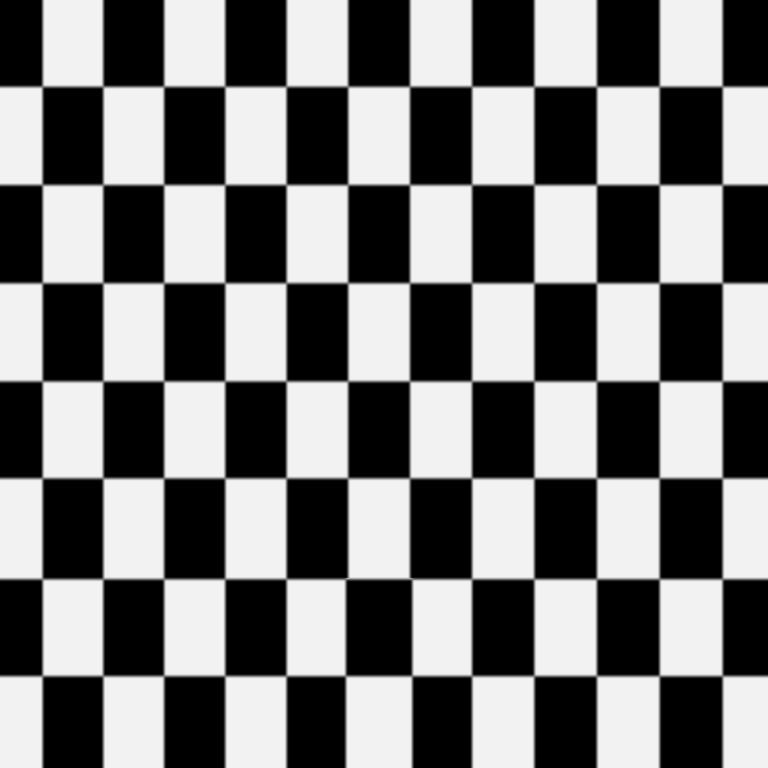
Reproduce this pattern procedurally as a WebGL 1 fragment shader.

```glsl
precision highp float;
// Checkerboard of tall black and off-white cells with soft grey borders.
// Each axis yields a signed square wave; their product picks the cell colour.
// Columns widen slowly to the right, and a few edges stray from the grid.

uniform vec2 u_resolution;

const vec3 INK = vec3(0.0);
const vec3 PAPER = vec3(0.95);

// Column edges lie at START + STEP * n + GROWTH * n * n
const float COLUMN_START = 0.0556;
const float COLUMN_STEP = 0.07878;
const float COLUMN_GROWTH = 0.000156;

const float ROW_START = 0.1195;
const float ROW_STEP = 0.1279;

// Half widths of the blurred borders
const float COLUMN_BLUR = 0.0032;
const float ROW_BLUR = 0.0036;

// Pushes the two edges on either side of a cell apart
float spreadPair(float edge, float cell, float amount) {
    float side = edge - cell;
    return sign(side) * step(abs(side), 1.0) * amount;
}

// Square wave from -1 to 1 that flips sign across each numbered edge
float softFlip(float offset, float edge, float blur) {
    float direction = 1.0 - 2.0 * mod(edge, 2.0);
    return direction * (2.0 * smoothstep(-blur, blur, offset) - 1.0);
}

float columnWave(vec2 p, float blur) {
    // Invert the quadratic spacing to find the nearest edge
    float root = sqrt(COLUMN_STEP * COLUMN_STEP
                      + 4.0 * COLUMN_GROWTH * (p.x - COLUMN_START));
    float edge = floor((root - COLUMN_STEP) / (2.0 * COLUMN_GROWTH) + 0.5);
    float position = COLUMN_START + edge * (COLUMN_STEP + COLUMN_GROWTH * edge);

    // The middle column is wider in the two lowest rows
    float lowRows = 1.0 - step(ROW_START + ROW_STEP, p.y);
    position += spreadPair(edge, 5.5, 0.003 * lowRows);
    return softFlip(p.x - position, edge, blur);
}

float rowWave(float y, float blur) {
    float edge = floor((y - ROW_START) / ROW_STEP + 0.5);
    float position = ROW_START + ROW_STEP * edge;
    position += spreadPair(edge, 1.5, 0.0017);
    return softFlip(y - position, edge, blur);
}

void main() {
    vec2 p = gl_FragCoord.xy / u_resolution;
    vec2 blur = max(vec2(COLUMN_BLUR, ROW_BLUR), 1.0 / u_resolution);
    float checker = columnWave(p, blur.x) * rowWave(p.y, blur.y);
    gl_FragColor = vec4(mix(INK, PAPER, 0.5 + 0.5 * checker), 1.0);
}
```
